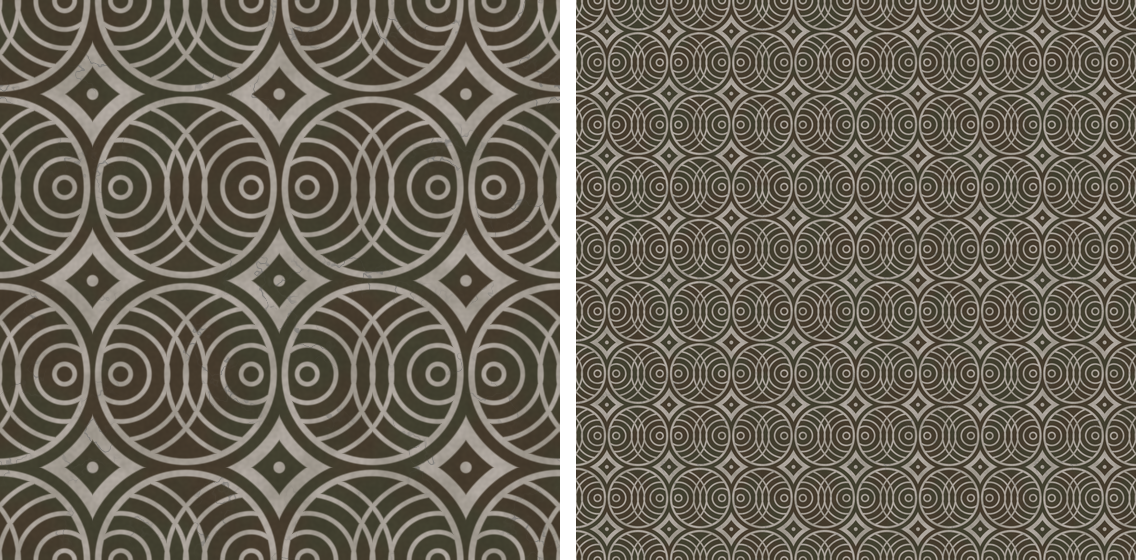
Left, the tile; right, the same tile 3 across and 3 down.
This pattern is drawn by a Shadertoy shader. Its source:

```glsl
// Worn stone inlay: banded circles with paired concentric rings, concave stars in the gaps.

const float REPEATS     = 3.0;                  // cells across and down
const vec2  SHIFT       = vec2(-0.004, -0.004); // lattice offset, in cells
const float BAND_RADIUS = 0.470;                // lengths below are in cells
const float BAND_HALF   = 0.0175;
const float STAR_RADIUS = 0.580;                // star outline follows the circles
const float STAR_HALF   = 0.033;
const float DOT_RADIUS  = 0.031;
const float EYE_OFFSET  = 0.350;                // ring centres left and right
const float RING_FIRST  = 0.054;
const float RING_STEP   = 0.100;
const float RING_LAST   = 4.0;                  // index of the outermost ring
const float RING_HALF   = 0.0128;
const float SOFTNESS    = 0.006;                // least edge width, in cells

const vec3 DARK_GREEN = vec3(0.252, 0.247, 0.184);
const vec3 DARK_BROWN = vec3(0.268, 0.226, 0.172);
const vec3 STONE_PALE = vec3(0.690, 0.660, 0.630);
const vec3 STONE_DULL = vec3(0.610, 0.585, 0.545);
const vec3 VEIN_GREY  = vec3(0.440, 0.440, 0.435);

const float TINT_FREQ  = 5.0;                   // whole numbers keep the wear seamless
const float CLOUD_FREQ = 12.0;
const float VEIN_FREQ  = 17.0;
const float PATCH_FREQ = 9.0;
const float GRAIN_FREQ = 120.0;
const float VEIN_WIDTH = 0.07;
const float VEIN_DEPTH = 0.65;

float hash(vec2 p) {
    vec3 h = fract(p.xyx * vec3(0.1031, 0.1030, 0.0973));
    h += dot(h, h.yzx + 33.33);
    return fract((h.x + h.y) * h.z);
}

// Slope contribution of one lattice corner, wrapped at the period
float corner(vec2 cell, vec2 offset, float period, float seed) {
    float angle = 6.28319 * hash(mod(cell, period) + seed);
    return dot(vec2(cos(angle), sin(angle)), offset);
}

// Gradient noise over the unit square, about -0.7 to 0.7
float noise(vec2 uv, float freq, float seed) {
    vec2 p = uv * freq, i = floor(p), f = p - i;
    vec2 w = f * f * f * (f * (f * 6.0 - 15.0) + 10.0);
    vec2 e = vec2(0.0, 1.0);
    return mix(mix(corner(i, f, freq, seed), corner(i + e.yx, f - e.yx, freq, seed), w.x),
               mix(corner(i + e, f - e, freq, seed), corner(i + 1.0, f - 1.0, freq, seed), w.x), w.y);
}

float fbm(vec2 uv, float freq, float seed) {
    float sum = 0.0, gain = 1.0;
    for (int i = 0; i < 4; i++) {
        sum += gain * noise(uv, freq, seed + 17.0 * float(i));
        freq *= 2.0;
        gain *= 0.5;
    }
    return sum;
}

float annulus(float dist, float radius, float halfWidth) {
    return abs(dist - radius) - halfWidth;
}

float concentricRings(float dist) {
    float index = clamp(round((dist - RING_FIRST) / RING_STEP), 0.0, RING_LAST);
    return annulus(dist, RING_FIRST + index * RING_STEP, RING_HALF);
}

// Signed distance to the pale inlay; q is measured from a circle centre
float inlay(vec2 q) {
    float r = length(q);
    vec2 eye = vec2(EYE_OFFSET, 0.0);
    float rings = min(concentricRings(length(q - eye)), concentricRings(length(q + eye)));
    float d = max(rings, r - BAND_RADIUS);
    d = min(d, annulus(r, BAND_RADIUS, BAND_HALF));
    d = min(d, annulus(r, STAR_RADIUS, STAR_HALF));
    return min(d, length(abs(q) - 0.5) - DOT_RADIUS);
}

void mainImage(out vec4 fragColor, in vec2 fragCoord) {
    vec2 uv = fragCoord / iResolution.xy;
    vec2 q = fract(uv * REPEATS - SHIFT + 0.5) - 0.5;
    float edge = max(SOFTNESS, REPEATS / min(iResolution.x, iResolution.y));
    float mask = 1.0 - smoothstep(-edge, edge, inlay(q));

    // Wear: broad tint, clouding, broken veins and fine grain
    float tint = smoothstep(-0.35, 0.35, fbm(uv, TINT_FREQ, 3.0));
    float cloud = smoothstep(-0.6, 0.6, fbm(uv, CLOUD_FREQ, 91.0));
    float ridge = abs(fbm(uv, VEIN_FREQ, 157.0));
    float worn = smoothstep(0.0, 0.4, noise(uv, PATCH_FREQ, 211.0));
    float vein = worn * (1.0 - smoothstep(0.0, VEIN_WIDTH, ridge));
    float grain = noise(uv, GRAIN_FREQ, 307.0);

    vec3 ground = mix(DARK_GREEN, DARK_BROWN, tint) * (1.0 + 0.06 * (cloud - 0.5));
    ground = mix(ground, VEIN_GREY, 0.08 * vein);
    vec3 stone = mix(STONE_DULL, STONE_PALE, cloud);
    stone = mix(stone, VEIN_GREY, VEIN_DEPTH * vein);

    vec3 color = mix(ground, stone, mask) * (1.0 + 0.06 * grain);
    fragColor = vec4(color, 1.0);
}
```
